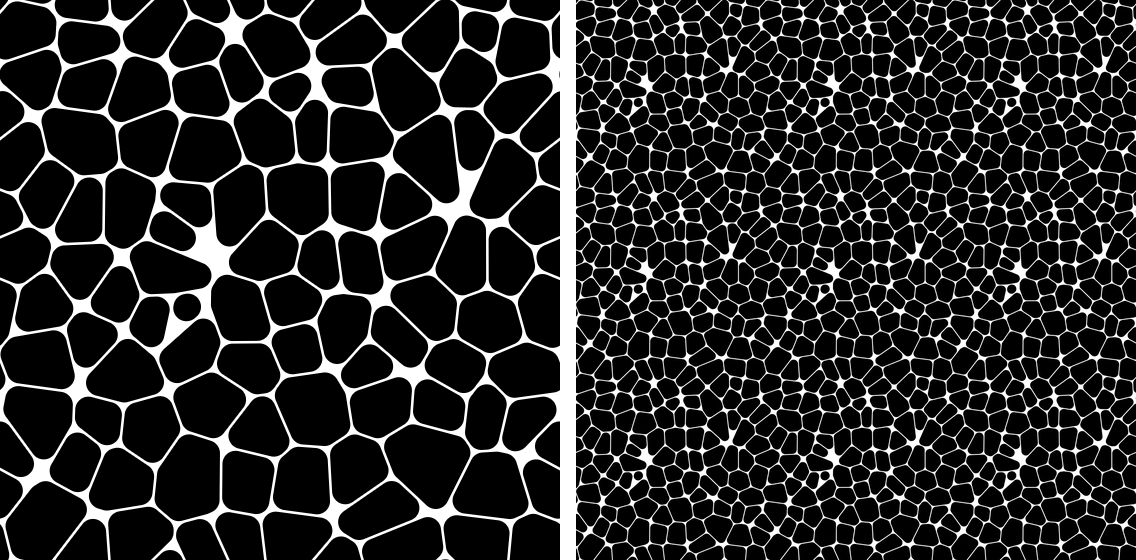
Left: one tile. Right: repeated 3 by 3.
This pattern is drawn by a Shadertoy shader. Its source:

```glsl
const float GRID = 10.0;      // cells per side, whole so the pattern wraps
const int NEIGHBOURS = 24;

// Integer hash to two values in 0..1
vec2 hash2(vec2 cell) {
    uvec2 v = uvec2(cell + 31.0) * 1664525u + 1013904223u;
    for (int i = 0; i < 2; i++) {
        v.x += v.y * 1664525u;
        v.y += v.x * 1664525u;
        v ^= v >> 16u;
    }
    return vec2(v & 0xffffu) / 65536.0;
}

// Jittered seed of a wrapped grid cell
vec2 seedOf(vec2 cell) {
    return cell + 0.5 + 0.92 * (hash2(mod(cell, GRID)) - 0.5);
}

vec2 nearestCell(vec2 p) {
    vec2 home = floor(p), best = home;
    float bestDist = 1e3;
    for (int y = -2; y <= 2; y++)
    for (int x = -2; x <= 2; x++) {
        vec2 cell = home + vec2(x, y);
        float dist = distance(p, seedOf(cell));
        if (dist < bestDist) { bestDist = dist; best = cell; }
    }
    return best;
}

// Distance from p to its Voronoi polygon shrunk by inset
float insetCellDistance(vec2 p, float inset) {
    vec2 cell = nearestCell(p), seed = seedOf(cell);

    // Half planes: outward normal and signed distance of p
    vec3 planes[NEIGHBOURS];
    int count = 0;
    float inside = -1e3;
    for (int y = -2; y <= 2; y++)
    for (int x = -2; x <= 2; x++) {
        if (x == 0 && y == 0) continue;
        vec2 other = seedOf(cell + vec2(x, y));
        vec2 normal = normalize(other - seed);
        float side = dot(p - 0.5 * (seed + other), normal) + inset;
        planes[count++] = vec3(normal, side);
        inside = max(inside, side);
    }
    if (inside <= 0.0) return inside;

    // Clip each edge facing p by all other half planes
    float nearest = 1e3;
    for (int i = 0; i < NEIGHBOURS; i++) {
        vec3 edge = planes[i];
        if (edge.z <= 0.0) continue;
        vec2 along = vec2(-edge.y, edge.x);
        float lo = -1e2, hi = 1e2;
        for (int j = 0; j < NEIGHBOURS; j++) {
            if (j == i) continue;
            float slope = dot(planes[j].xy, along);
            float excess = planes[j].z - edge.z * dot(planes[j].xy, edge.xy);
            if (slope > 1e-5) hi = min(hi, -excess / slope);
            else if (slope < -1e-5) lo = max(lo, -excess / slope);
            else if (excess > 0.0) hi = -1e3;
        }
        if (lo <= hi) nearest = min(nearest, length(vec2(edge.z, clamp(0.0, lo, hi))));
    }
    return nearest;
}

void mainImage(out vec4 fragColor, in vec2 fragCoord) {
    vec2 p = fragCoord / iResolution.xy * GRID;
    float pixel = GRID / iResolution.y;

    // Shrink, then grow by less: equal corner radii and thin joints
    float cornerRadius = 0.235, halfJoint = 0.023;
    float d = insetCellDistance(p, cornerRadius + halfJoint) - cornerRadius;

    vec3 stone = vec3(0.0), joint = vec3(1.0);
    fragColor = vec4(mix(stone, joint, clamp(d / pixel + 0.5, 0.0, 1.0)), 1.0);
}
```
